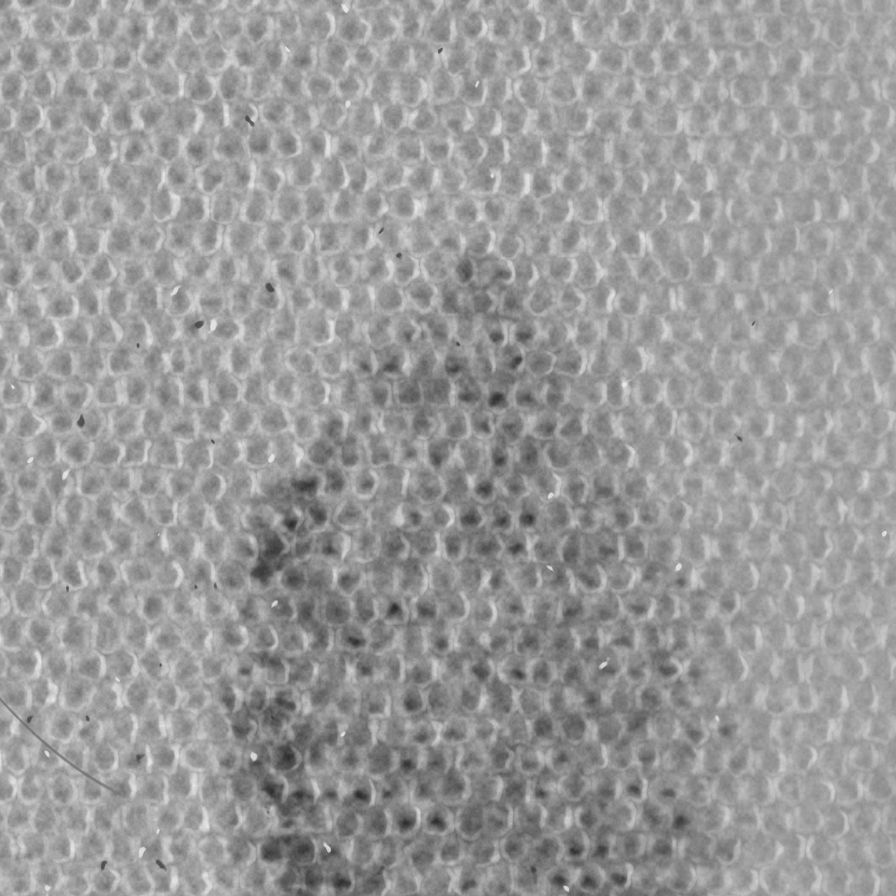
Reproduce this texture procedurally as a three.js fragment shader.

```glsl
#define STITCHES vec2(29.5, 29.4)
#define THREAD_WIDTH 0.17
#define THREAD_GAIN 0.18
#define HOLLOW_DEPTH 0.07
#define PIT_DEPTH 0.17
#define GRAIN 0.25
#define CLOTH_GRAY 0.6
#define STAIN_DEPTH 0.105
#define SPECK_GRID 48.0
#define HAIR_WIDTH 0.0022

varying vec2 vUv;

float hash(vec2 p) {
  vec3 h = fract(vec3(p.xyx) * 0.1031);
  h += dot(h, h.yzx + 33.33);
  return fract((h.x + h.y) * h.z);
}

float noise(vec2 p) {
  vec2 i = floor(p), f = fract(p);
  f = f * f * (3.0 - 2.0 * f);
  return mix(mix(hash(i), hash(i + vec2(1.0, 0.0)), f.x),
             mix(hash(i + vec2(0.0, 1.0)), hash(i + 1.0), f.x), f.y);
}

float fbm(vec2 p) {
  return 0.5 * noise(p) + 0.3 * noise(p * 2.1 + 7.3) + 0.2 * noise(p * 4.3 + 19.1);
}

float fadeOut(float inner, float outer, float d) {
  return 1.0 - smoothstep(inner, outer, d);
}

// Staggered knit loops: x is bright thread, y is loop hollow, z is dark pit
vec3 knit(vec2 p) {
  vec3 stitch = vec3(0.0);
  for (int j = -1; j <= 1; j++) {
    float row = floor(p.y) + float(j);
    float stagger = 0.5 * mod(row, 2.0);
    for (int i = -1; i <= 1; i++) {
      vec2 cell = vec2(floor(p.x - stagger) + float(i), row);
      vec2 jitter = vec2(hash(cell + 3.7), hash(cell + 11.9)) - 0.5;
      vec2 q = p - cell - vec2(0.5 + stagger, 0.5) - jitter * vec2(0.16, 0.14);
      float bend = mix(0.35, 1.0, hash(cell + 23.1));

      // Left and right rims of the loop, unevenly lit
      float lit = hash(cell + 31.3);
      float strength = q.x > 0.0 ? mix(0.3, 1.15, lit) : mix(0.8, 0.1, lit);
      float rimX = 0.43 - bend * q.y * q.y + jitter.x * 0.1;
      float reach = fadeOut(0.24, 0.56, abs(q.y));
      float rim = fadeOut(0.03, THREAD_WIDTH, abs(abs(q.x) - rimX)) * reach;

      // Rounded foot closing the loop
      float arcY = -0.46 + 1.1 * q.x * q.x;
      float foot = fadeOut(0.02, 0.14, abs(q.y - arcY)) * fadeOut(0.2, 0.42, abs(q.x));
      foot *= 0.6 * hash(cell + 39.1);

      // Soft hollow, with a ragged pit in some loops
      float hollow = fadeOut(0.15, 1.0, length(q / vec2(0.4, 0.44)));
      vec2 gap = (q - vec2(jitter.y * 0.2, -0.1)) / vec2(0.36, 0.24);
      float depth = hash(cell + 47.7);
      float pit = depth * depth * fadeOut(0.2, 1.1, length(gap));

      stitch = max(stitch, vec3(max(rim * strength, foot), hollow, pit));
    }
  }
  return stitch;
}

// Dark patch widening from a narrow tip: x is body, y is left rim
vec2 stainMask(vec2 uv) {
  float rise = clamp((0.75 - uv.y) / 0.42, 0.0, 1.0);
  float center = mix(0.57, 0.53, smoothstep(0.0, 0.4, uv.y));
  float inside = 0.29 * pow(rise, 0.8) - abs(uv.x - center);
  inside += (fbm(uv * 16.0) - 0.5) * 0.09;
  float softness = mix(0.05, 0.13, smoothstep(0.45, 0.8, uv.x));
  float body = smoothstep(-0.03, softness, inside) * smoothstep(0.0, 0.08, rise);
  float rim = body * fadeOut(0.04, 0.13, inside) * fadeOut(0.3, 0.42, uv.x);
  return vec2(body, rim);
}

// Sparse flecks with random place, size and lean
float specks(vec2 uv, float seed, float chance) {
  vec2 p = uv * SPECK_GRID, cell = floor(p);
  vec2 place = 0.35 + 0.3 * vec2(hash(cell + seed), hash(cell + seed + 5.3));
  vec2 q = p - cell - place;
  q.x += q.y * (hash(cell + seed + 9.1) - 0.5) * 1.6;
  float size = mix(0.15, 0.33, hash(cell + seed + 13.7));
  float ragged = length(q * vec2(1.3, 0.85)) / size + noise(uv * 210.0) - 0.5;
  return step(hash(cell + seed + 17.9), chance) * fadeOut(0.3, 1.0, ragged);
}

void main() {
  vec2 uv = vUv;
  vec2 warp = vec2(fbm(uv * 3.0), fbm(uv * 3.0 + 31.0)) - 0.5;
  vec2 fray = vec2(noise(uv * 95.0), noise(uv * 95.0 + 57.0)) - 0.5;
  vec2 p = uv * STITCHES + warp * 0.6 + fray * 0.2;
  vec3 stitch = knit(p);
  vec2 stain = stainMask(uv);
  float faded = smoothstep(0.55, 0.95, uv.x);
  float mottle = fbm(uv * vec2(30.0, 38.0));

  // Cloth tone, row ribs and fibre grain
  float gray = CLOTH_GRAY + 0.05 * (fbm(uv * 5.0 + 3.0) - 0.5) + 0.015 * faded;
  gray -= 0.02 * cos(6.2832 * p.y) * mix(0.3, 1.0, smoothstep(0.3, 0.8, uv.x));
  gray += GRAIN * (fbm(uv * vec2(125.0, 115.0)) - 0.5) * mix(1.0, 0.65, faded);
  gray += THREAD_GAIN * stitch.x * mix(1.0, 0.65, faded);
  gray -= HOLLOW_DEPTH * (stitch.y - 0.3) * mix(1.0, 0.6, faded);
  gray -= PIT_DEPTH * stitch.z * mix(mix(0.3, 0.2, faded), 1.2, stain.x);

  // Stain and scattered debris
  gray -= stain.x * STAIN_DEPTH * mix(0.4, 1.5, smoothstep(0.3, 0.7, mottle));
  gray -= stain.y * 0.13 * smoothstep(0.38, 0.62, mottle);
  gray -= stain.x * 0.03 * fadeOut(0.05, 0.35, uv.y);
  gray = mix(gray, 0.22, 0.75 * specks(uv, 61.0, mix(0.025, 0.003, smoothstep(0.2, 0.5, uv.x))));
  gray = mix(gray, 0.93, 0.8 * specks(uv, 83.0, 0.014));

  // Loose hair in the lower left
  float hairY = 0.22 - 1.1 * uv.x + 2.3 * uv.x * uv.x;
  float hair = fadeOut(0.3, 1.0, abs(uv.y - hairY) * 0.75 / HAIR_WIDTH);
  gray = mix(gray, 0.42, 0.7 * hair * fadeOut(0.11, 0.15, uv.x));

  gl_FragColor = vec4(vec3(clamp(gray, 0.0, 1.0)), 1.0);
}
```
